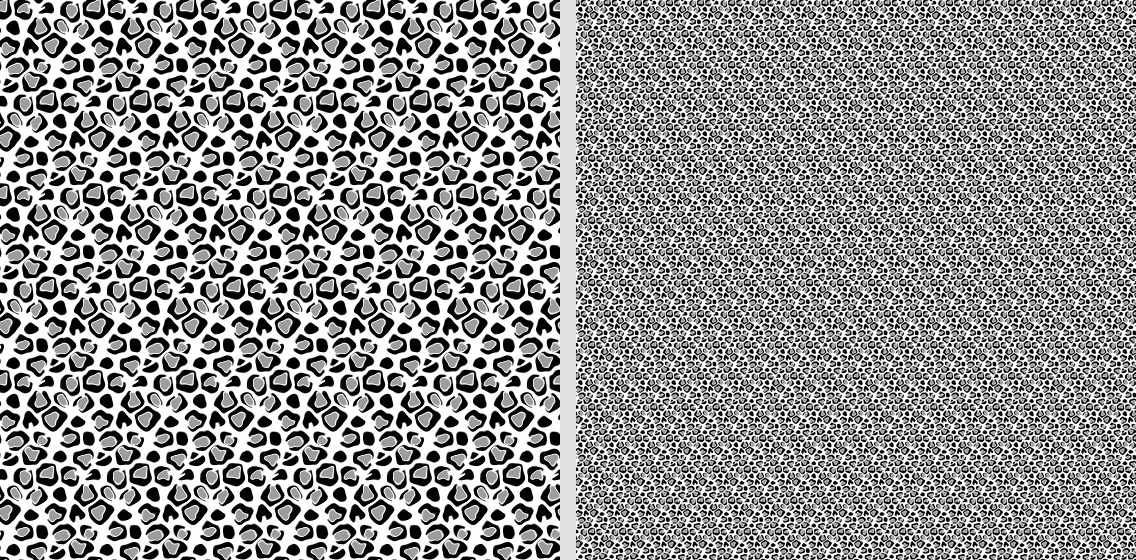
Left: one tile. Right: repeated 3 by 3.
This pattern is drawn by a Shadertoy shader. Its source:

```glsl
// Leopard print: black rosettes with grey hearts on white, in a half-shifted repeat.

const float TAU = 6.2831853;
const float REPEATS = 6.0;               // motifs across the canvas, even so it tiles
const vec2 CELL = vec2(0.25, 0.2);       // 4 by 5 spots in each motif

// Each row slides by 0.4 cell, so five rows shift the motif by half its width.
vec2 wrapId(vec2 id) { return mod(id, vec2(4.0, 5.0)); }

vec3 hash(vec2 id) {
    vec3 n = vec3(dot(id, vec2(12.7, 31.1)), dot(id, vec2(26.9, 18.3)), dot(id, vec2(41.3, 28.9)));
    return fract(sin(n + 1.7) * 4375.85);
}

// Centre of a spot in xy, its relative size in z.
vec3 spotSite(vec2 id) {
    vec2 w = wrapId(id);
    vec2 jitter = (hash(w).xy - 0.5) * 0.3;
    float size = fract((w.x + 4.0 * w.y) * 0.618 + 0.1);
    return vec3((id + vec2(0.4 * id.y + 0.5, 0.5) + jitter) * CELL, size);
}

// Lattice index of the neighbour n around point p.
vec2 neighbourId(vec2 p, int n) {
    float row = floor(p.y / CELL.y) + float(n / 5 - 2);
    float column = floor(p.x / CELL.x - 0.4 * row) + float(n % 5 - 2);
    return vec2(column, row);
}

float power(vec2 p, vec3 site) {
    vec2 r = p - site.xy;
    return dot(r, r) - 0.018 * site.z;
}

float smoothMax(float a, float b, float k) {
    float h = max(k - abs(a - b), 0.0) / k;
    return max(a, b) + h * h * k * 0.25;
}

float cover(float d, float pixel) { return clamp(0.5 - d / pixel, 0.0, 1.0); }

void mainImage(out vec4 fragColor, in vec2 fragCoord) {
    vec2 p = fragCoord / iResolution.xy * REPEATS;
    float pixel = REPEATS / iResolution.y;

    // Gentle waves make the outlines organic
    p += 0.011 * sin(TAU * vec2(2.0 * p.x + 4.0 * p.y, 4.0 * p.x - 3.0 * p.y) + vec2(0.4, 2.1));
    p += 0.005 * sin(TAU * vec2(7.0 * p.y - 4.0 * p.x, 8.0 * p.x + 2.0 * p.y));

    // Owner of this point in a size-weighted cellular pattern
    vec2 id = vec2(0.0);
    vec3 site = vec3(0.0);
    float nearest = 1e3;
    for (int n = 0; n < 25; n++) {
        vec2 other = neighbourId(p, n);
        vec3 s = spotSite(other);
        float d = power(p, s);
        if (d < nearest) { nearest = d; id = other; site = s; }
    }

    // Rounded distance to the cell border, also limited by a circle
    vec2 local = p - site.xy;
    float size = site.z;
    float sum = exp(-70.0 * (mix(0.085, 0.175, size) - length(local)));
    for (int n = 0; n < 25; n++) {
        vec3 s = spotSite(neighbourId(p, n));
        float apart = length(s.xy - site.xy);
        if (apart > 0.01) sum += exp(-70.0 * (power(p, s) - nearest) / (2.0 * apart));
    }
    float spot = 0.016 + log(sum) / 70.0;

    // Frame of the heart: its x axis points to the mouth of the ring
    vec3 h = hash(wrapId(id) + 9.0);
    float angle = TAU * h.x;
    vec2 mouthDir = vec2(cos(angle), sin(angle));
    vec2 q = vec2(dot(local, mouthDir), dot(local, vec2(-mouthDir.y, mouthDir.x)));
    q.x -= 0.018;

    // Mouths: one for most rosettes, two bent ones for some, none for the largest
    vec2 m = q;
    if (h.y > 0.65) m = vec2(abs(q.x), q.y + 0.4 * abs(q.x));
    float mouth = max(abs(m.y) - 0.012 - 0.16 * max(m.x, 0.0), -m.x);
    bool hasMouth = size > 0.22 && size < 0.86;
    float ring = hasMouth ? smoothMax(spot, -mouth, 0.025) : spot;

    // Grey heart with a thin white rim; small spots stay solid
    float lobes = 1.0 + 0.17 * sin(3.0 * atan(q.y, q.x) + TAU * h.z);
    float heart = length(q * vec2(0.82, 1.12)) - (0.034 + 0.026 * size) * lobes;
    heart = smoothMax(heart, spot + 0.012, 0.02);
    if (size < 0.34) heart = 1.0;
    ring = max(ring, 0.012 - heart);

    vec3 white = vec3(0.995), black = vec3(0.008), grey = vec3(0.61);
    vec3 colour = mix(white, black, cover(ring, pixel));
    colour = mix(colour, grey, cover(heart, pixel));
    fragColor = vec4(colour, 1.0);
}
```
